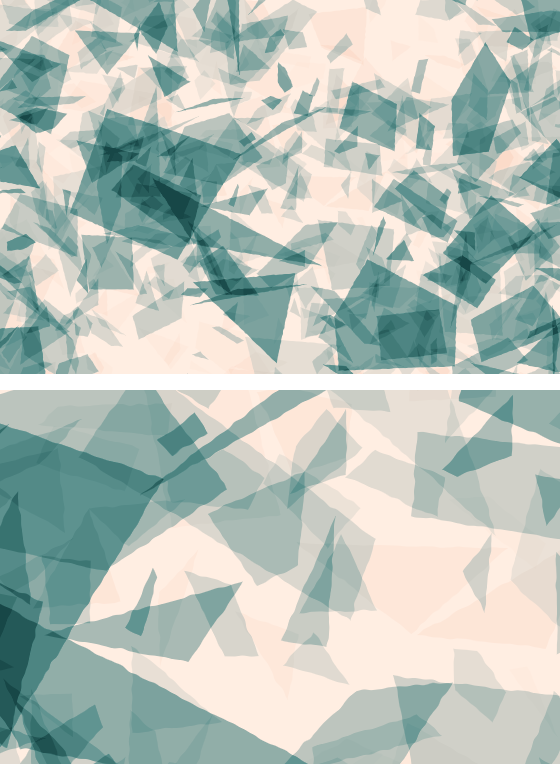
Top, the full canvas; bottom, a detail of the centre.
Reproduce this background procedurally as a WebGL 2 fragment shader.

```glsl
#version 300 es
precision highp float;
// Scattered translucent teal shards, piled into clumps on blush-tinted cream paper.

#define PAPER vec3(1.0, 0.932, 0.885)
#define BLUSH vec3(0.985, 0.855, 0.785)
#define CLUMP_FREQ 3.6      // clumps per canvas height
#define STRONG_DENSITY 0.66 // share of cells holding a bold shard
#define PALE_DENSITY 0.72   // share of cells holding a pale shard
#define FACET_DENSITY 0.55  // share of cells holding a small facet
#define EDGE_ROUGHNESS 0.0022
#define TAU 6.28319

uniform vec2 u_resolution;
out vec4 fragColor;

// Tones from bare paper to the deepest overlap, one per unit of ink
const vec3 TONES[6] = vec3[6](
    PAPER, vec3(0.79, 0.80, 0.77), vec3(0.55, 0.67, 0.65),
    vec3(0.36, 0.57, 0.56), vec3(0.21, 0.44, 0.43), vec3(0.09, 0.28, 0.28));

float hash(vec2 p) {
    return fract(sin(dot(p, vec2(127.1, 311.7))) * 43758.5453);
}

// k-th random value of a cell
float rnd(vec2 id, float k) {
    return hash(id + k * vec2(7.13, 3.71));
}

float noise(vec2 p) {
    vec2 i = floor(p), f = fract(p);
    f = f * f * (3.0 - 2.0 * f);
    return mix(mix(hash(i), hash(i + vec2(1, 0)), f.x),
               mix(hash(i + vec2(0, 1)), hash(i + vec2(1, 1)), f.x), f.y);
}

// Corner k of an irregular polygon with the given number of sides
vec2 corner(vec2 id, int k, int sides, vec2 radii) {
    float key = 20.0 + float(k);
    float angle = (float(k) + 0.7 * rnd(id, key)) * TAU / float(sides);
    return radii * mix(0.62, 1.0, rnd(id, key + 10.0)) * vec2(cos(angle), sin(angle));
}

// Signed distance to that polygon
float polygon(vec2 p, vec2 id, int sides, vec2 radii) {
    float nearest = 1e9, side = 1.0;
    vec2 a = corner(id, sides - 1, sides, radii);
    for (int k = 0; k < sides; k++) {
        vec2 b = corner(id, k, sides, radii);
        vec2 e = a - b, w = p - b;
        vec2 gap = w - e * clamp(dot(w, e) / dot(e, e), 0.0, 1.0);
        nearest = min(nearest, dot(gap, gap));
        bvec3 crossing = bvec3(p.y >= b.y, p.y < a.y, e.x * w.y > e.y * w.x);
        if (all(crossing) || all(not(crossing))) side = -side;
        a = b;
    }
    return side * sqrt(nearest);
}

// Total ink of one layer: at most one shard per cell, never larger than its cell
float shards(vec2 p, float cell, float density, float clumping,
             vec2 inkRange, vec2 aspectRange, float seed) {
    float ink = 0.0;
    vec2 home = floor(p / cell);
    for (int y = -1; y <= 1; y++)
    for (int x = -1; x <= 1; x++) {
        vec2 tile = home + vec2(x, y);
        vec2 id = tile + seed * vec2(31.7, 17.3);
        vec2 center = (tile + vec2(rnd(id, 1.0), rnd(id, 2.0))) * cell;
        float radius = cell * mix(0.4, 0.98, rnd(id, 3.0));
        vec2 q = p - center;
        if (dot(q, q) > radius * radius * 1.1) continue;

        float clump = 2.0 * smoothstep(0.28, 0.72, noise(center * CLUMP_FREQ + 4.7));
        if (rnd(id, 4.0) > density * mix(1.0, clump, clumping)) continue;

        float turn = TAU * rnd(id, 5.0), c = cos(turn), s = sin(turn);
        q = mat2(c, -s, s, c) * q;
        float aspect = mix(aspectRange.x, aspectRange.y, rnd(id, 6.0));
        int sides = 3 + int(2.6 * rnd(id, 7.0));
        float d = polygon(q, id, sides, radius * vec2(1.0, aspect));
        float cover = clamp(0.5 - d * u_resolution.y, 0.0, 1.0);
        ink += cover * mix(inkRange.x, inkRange.y, rnd(id, 8.0));
    }
    return ink;
}

void main() {
    vec2 p = gl_FragCoord.xy / u_resolution.y;
    p += EDGE_ROUGHNESS * (vec2(noise(p * 130.0), noise(p * 130.0 + 57.0)) - 0.5);

    // Faint facets: blush on the paper, tonal shifts inside the ink
    float facets = shards(p, 0.19, 0.9, 0.0, vec2(0.15, 0.5), vec2(0.3, 0.9), 1.0)
                 + shards(p, 0.10, 0.7, 0.0, vec2(0.10, 0.4), vec2(0.2, 0.8), 2.0);

    // Bold shards, pale shards, small facets, slivers and chips
    float ink = shards(p, 0.29, STRONG_DENSITY, 0.7, vec2(1.6, 2.7), vec2(0.35, 0.95), 3.0)
              + shards(p, 0.19, STRONG_DENSITY * 0.8, 0.8, vec2(0.9, 2.3), vec2(0.25, 0.9), 4.0)
              + shards(p, 0.24, PALE_DENSITY, 0.5, vec2(0.45, 1.1), vec2(0.3, 0.9), 5.0)
              + shards(p, 0.14, FACET_DENSITY, 0.9, vec2(0.3, 1.0), vec2(0.2, 0.8), 6.0)
              + shards(p, 0.10, FACET_DENSITY, 0.9, vec2(0.3, 0.9), vec2(0.2, 0.8), 7.0)
              + shards(p, 0.21, 0.6, 0.3, vec2(0.8, 2.4), vec2(0.08, 0.2), 8.0)
              + shards(p, 0.075, 0.2, 0.3, vec2(0.6, 2.2), vec2(0.3, 0.8), 9.0);
    ink *= 0.92 + 0.35 * facets;
    ink = min(ink, 2.6 + 0.6 * (ink - 2.6)); // deep overlaps saturate

    // Ink to colour
    float level = clamp(ink, 0.0, 4.999);
    int tone = int(level);
    vec3 color = mix(TONES[tone], TONES[tone + 1], fract(level));
    color += (BLUSH - PAPER) * min(facets, 1.0) * exp(-1.5 * ink);
    fragColor = vec4(color, 1.0);
}
```
